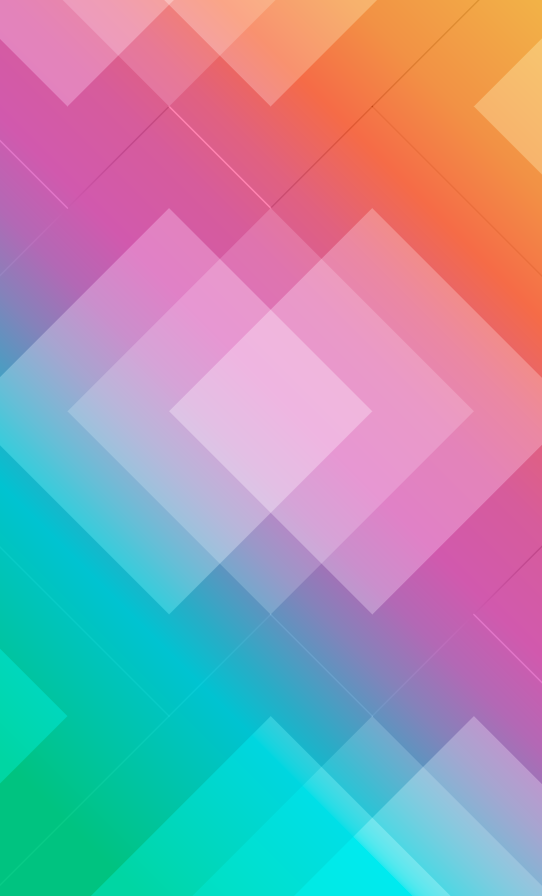
This background is drawn by a WebGL 1 fragment shader. Its source:

```glsl
precision highp float;
uniform vec2 u_resolution;

const float UNIT = 0.1134;               // grid step as a share of the height
const vec2 CENTRE = vec2(0.3021, 0.541); // middle of the central trio
const vec2 LATTICE_A = vec2(1.0, -5.0);
const vec2 LATTICE_B = vec2(5.0, 3.0);

float ramp(float from, float to, float x) {
  return clamp((x - from) / (to - from), 0.0, 1.0);
}

// Diagonal gradient, from green at the lower left to amber at the upper right
vec3 spectrum(float s) {
  vec3 c = vec3(0.0, 0.765, 0.50);
  c = mix(c, vec3(0.00, 0.77, 0.65), ramp(-0.846, -0.703, s));
  c = mix(c, vec3(0.00, 0.765, 0.82), ramp(-0.703, -0.54, s));
  c = mix(c, vec3(0.15, 0.68, 0.78), ramp(-0.54, -0.469, s));
  c = mix(c, vec3(0.52, 0.51, 0.73), ramp(-0.469, -0.325, s));
  c = mix(c, vec3(0.70, 0.41, 0.71), ramp(-0.325, -0.234, s));
  c = mix(c, vec3(0.82, 0.35, 0.68), ramp(-0.234, -0.13, s));
  c = mix(c, vec3(0.84, 0.36, 0.61), ramp(-0.13, 0.013, s));
  c = mix(c, vec3(0.88, 0.38, 0.50), ramp(0.013, 0.117, s));
  c = mix(c, vec3(0.96, 0.42, 0.28), ramp(0.117, 0.247, s));
  c = mix(c, vec3(0.95, 0.57, 0.27), ramp(0.247, 0.39, s));
  return mix(c, vec3(0.95, 0.70, 0.28), ramp(0.39, 0.604, s));
}

float coverage(float dist, float pixel) {
  return clamp(0.5 - dist / pixel, 0.0, 1.0);
}

float diamond(vec2 p, float radius, float pixel) {
  return coverage((abs(p.x) + abs(p.y) - radius) * 0.7071, pixel);
}

float seam(vec2 p, vec2 a, vec2 b, float pixel) {
  vec2 ab = b - a;
  float t = clamp(dot(p - a, ab) / dot(ab, ab), 0.0, 1.0);
  return coverage(length(p - a - ab * t) - 0.007, pixel);
}

// Product of the lightening exponents of three overlapping diamonds
float trioExponent(vec2 p, float pixel) {
  float side = 0.65;
  float middle = 0.77;
  return mix(1.0, side, diamond(p + vec2(1.0, 0.0), 2.0, pixel))
       * mix(1.0, middle, diamond(p, 2.0, pixel))
       * mix(1.0, side, diamond(p - vec2(1.0, 0.0), 2.0, pixel));
}

// Fine roof-shaped lines above a trio, shaded according to the gradient
float seamTone(vec2 p, float s, float pixel) {
  float rising = max(seam(p, vec2(-4.0, 0.0), vec2(-1.0, 3.0), pixel),
                     seam(p, vec2(0.0, 2.0), vec2(1.0, 3.0), pixel));
  float ridge = seam(p, vec2(-1.0, 3.0), vec2(0.0, 2.0), pixel);
  float falling = seam(p, vec2(1.0, 3.0), vec2(4.0, 0.0), pixel);
  return rising * mix(0.03, -0.08, smoothstep(-0.25, 0.0, s))
       + ridge * mix(0.03, 0.15, smoothstep(-0.5, 0.0, s))
       + falling * mix(0.03, 0.10, smoothstep(-0.45, -0.15, s))
                 * mix(1.0, -0.4, smoothstep(-0.05, 0.2, s));
}

void main() {
  vec2 p = gl_FragCoord.xy / u_resolution.y;
  float s = p.x + p.y - 1.0;
  vec2 grid = (p - CENTRE) / UNIT;
  float pixel = 1.0 / (u_resolution.y * UNIT);

  // Repeat the trio and its seams over a slanted lattice
  float exponent = 1.0;
  float tone = 0.0;
  for (int i = -1; i <= 1; i++) {
    for (int j = -1; j <= 1; j++) {
      vec2 cell = grid - float(i) * LATTICE_A - float(j) * LATTICE_B;
      exponent *= trioExponent(cell, pixel);
      tone += seamTone(cell, s, pixel);
    }
  }

  vec3 colour = clamp(spectrum(s) + tone, 0.0, 1.0);
  gl_FragColor = vec4(pow(colour, vec3(exponent)), 1.0);
}
```
